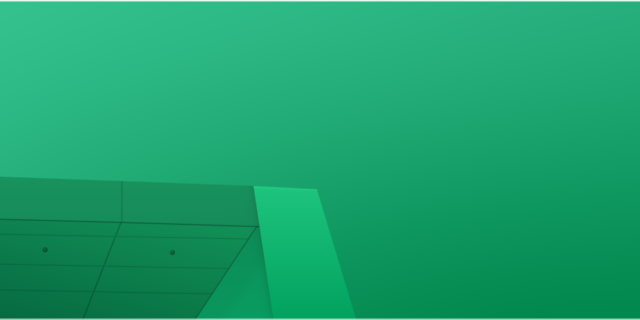
Give the GLSL for this background, as a Shadertoy shader.

```glsl
// Corner of a modern building with a bright pillar under a smooth green sky.

#define SOFTNESS 0.0030
#define SEAM_WIDTH 0.0026
#define SEAM_DEPTH 0.20
#define LAMP_RADIUS 0.008
#define BORDER 0.008
#define TOP_WHITE 0.90
#define BOTTOM_WHITE 0.65

// Signed distance to the line a-b, positive on its left side.
float side(vec2 p, vec2 a, vec2 b) {
    vec2 d = normalize(b - a);
    return dot(p - a, vec2(-d.y, d.x));
}

float cover(float d) {
    float w = max(SOFTNESS, 0.7 / iResolution.y);
    return smoothstep(-w, w, d);
}

// Soft dark joint where the distance d crosses zero.
float seam(float d) {
    float w = max(SEAM_WIDTH, 0.5 / iResolution.y);
    return exp(-d * d / (w * w));
}

// Sky darkening to the lower right
vec3 skyColor(vec2 uv) {
    float fall = 1.0 - (1.0 - uv.x) * (1.0 - uv.x);
    vec3 low = mix(vec3(0.11, 0.645, 0.435), vec3(0.0, 0.53, 0.305), fall);
    vec3 high = mix(vec3(0.205, 0.76, 0.555), vec3(0.15, 0.685, 0.485), uv.x);
    float rise = mix(uv.y, smoothstep(0.0, 1.0, uv.y), 0.4);
    return mix(low, high, pow(rise, 0.92));
}

vec3 soffitColor(vec2 p) {
    vec3 color = mix(vec3(0.03, 0.44, 0.265), vec3(0.06, 0.53, 0.325), p.y / 0.3);
    color += vec3(0.02, 0.08, 0.04) * (p.x - 0.3);

    // Panel joints: one receding, three across with shrinking gaps
    float joints = seam(side(p, vec2(0.26, 0.005), vec2(0.378, 0.305)));
    for (int i = 0; i < 3; i++) {
        float k = float(i);
        float height = 0.268 - 0.100 * k + 0.0065 * k * k;
        joints = max(joints, 0.55 * seam(p.y - height + 0.019 * p.x));
    }
    color *= 1.0 - SEAM_DEPTH * joints;

    // Recessed lamps
    for (int i = 0; i < 2; i++) {
        vec2 q = p - vec2(0.141 + 0.398 * float(i), 0.219 - 0.008 * float(i));
        color *= 1.0 - 0.32 * cover(LAMP_RADIUS - length(q));
        color += 0.06 * cover(0.003 - length(q - vec2(-0.002, 0.003)));
    }
    return color;
}

void mainImage(out vec4 fragColor, in vec2 fragCoord) {
    vec2 uv = fragCoord / iResolution.xy;
    vec2 p = uv * vec2(2.0, 1.0);

    // Main edges of the building
    vec2 pillarTopLeft = vec2(0.792, 0.419);
    vec2 pillarTopRight = vec2(0.990, 0.409);
    vec2 innerCorner = vec2(0.802, 0.292);
    float belowRoof = side(p, pillarTopLeft, vec2(0.0, 0.448));
    float belowCap = side(p, pillarTopRight, pillarTopLeft);
    float leftOfPillar = side(p, vec2(0.854, 0.005), pillarTopLeft);
    float insidePillar = side(p, vec2(1.112, 0.005), pillarTopRight);
    float belowFascia = min(side(p, vec2(0.378, 0.305), vec2(0.0, 0.315)),
                            side(p, innerCorner, vec2(0.378, 0.305)));
    float leftOfWall = side(p, vec2(0.612, 0.005), innerCorner);

    // Fascia band with its upright joint
    vec3 fascia = mix(vec3(0.085, 0.54, 0.35), vec3(0.095, 0.575, 0.37), p.y / 0.2 - 1.3);
    fascia *= 1.0 - 0.7 * SEAM_DEPTH * seam(p.x - 0.381);

    // Side wall with a faint slanted reflection
    vec3 wall = mix(vec3(0.035, 0.59, 0.365), vec3(0.05, 0.55, 0.345), p.y / 0.29);
    float sheen = side(p, vec2(0.823, 0.172), vec2(0.70, 0.005));
    wall += vec3(0.0, 0.02, 0.012) * smoothstep(-0.02, 0.02, sheen);

    vec3 under = mix(wall, soffitColor(p), cover(leftOfWall));
    under *= 1.0 - SEAM_DEPTH * seam(leftOfWall);
    vec3 wing = mix(fascia, under, cover(belowFascia));
    wing *= 1.0 - 1.2 * SEAM_DEPTH * seam(belowFascia);
    wing *= 1.0 - 0.10 * exp(-max(leftOfPillar, 0.0) / 0.012);

    // Bright pillar
    vec3 pillar = mix(vec3(0.005, 0.63, 0.37), vec3(0.115, 0.765, 0.49), p.y / 0.41);
    pillar += 0.02 * seam(belowCap - 0.004);

    // Stack the layers
    vec3 color = skyColor(uv);
    color = mix(color, wing, cover(min(belowRoof, leftOfPillar + SOFTNESS)));
    color = mix(color, pillar, cover(min(min(belowCap, insidePillar), -leftOfPillar)));

    // Pale strips fading in from the top and bottom
    float topStrip = TOP_WHITE * (1.0 - smoothstep(0.001, BORDER, 1.0 - uv.y));
    float bottomStrip = BOTTOM_WHITE * (1.0 - smoothstep(0.001, BORDER, uv.y));
    color = mix(color, vec3(1.0), max(topStrip, bottomStrip));
    fragColor = vec4(color, 1.0);
}
```
